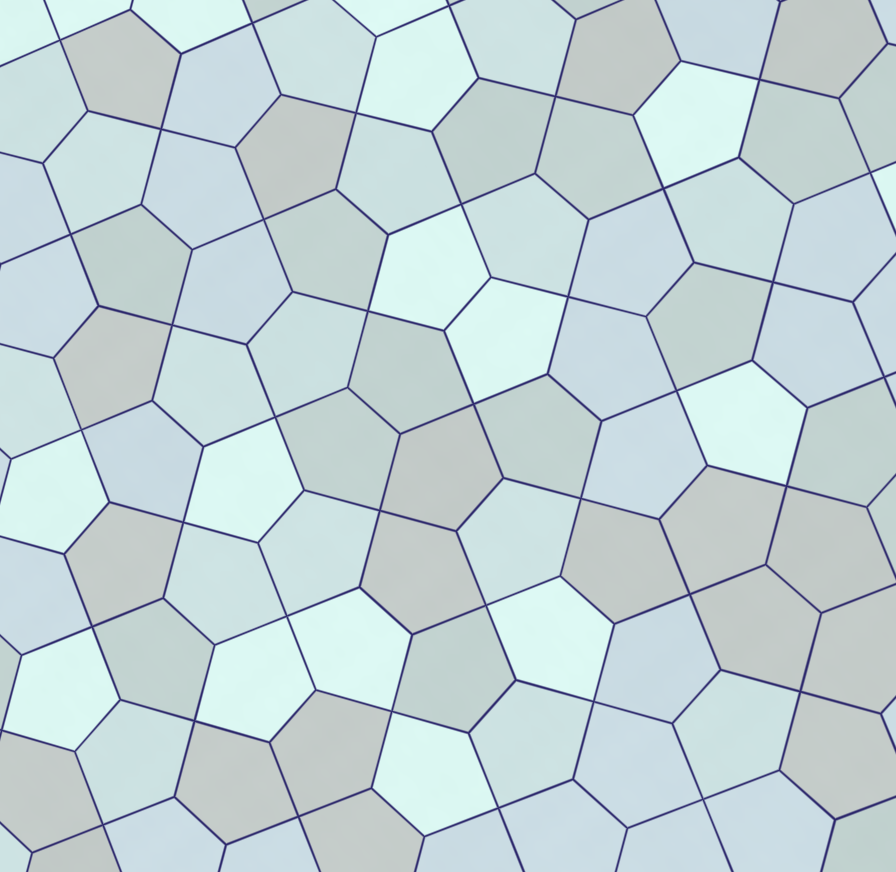
Write a Shadertoy shader that draws this pattern.

```glsl
// Cairo pentagonal tiling in pale mint, blue and grey with thin indigo joints.
// The pentagons are Voronoi cells of a grid whose sites shift by row and column
// parity; a gentle projective map tilts the sheet as seen at a slight angle.

const vec2  AXIS_U      = vec2(8.92, 0.544);    // across, tiles per canvas width
const vec2  AXIS_V      = vec2(-0.57, 8.904);   // up, tiles per canvas width
const vec2  GRID_OFFSET = vec2(0.726, -1.30);   // grid position at canvas centre
const vec2  TILT        = vec2(0.052, -0.012);  // perspective strength
const float SITE_SHIFT  = 1.0 / 6.0;            // gives the equal-sided kites of the net
const float JOINT_HALF  = 0.0105;               // half joint width, in tiles
const float JOINT_SOFT  = 0.0105;               // least edge softness, in tiles
const float TONE_SPREAD = 0.014;                // brightness change between tiles
const float GRAIN       = 0.004;                // mottling within tiles
const vec3  JOINT_COLOR = vec3(0.17, 0.15, 0.42);
const vec3  TONES[5] = vec3[5](
    vec3(0.86, 0.97, 0.95),   // mint white
    vec3(0.80, 0.885, 0.885), // pale teal
    vec3(0.79, 0.86, 0.89),   // pale blue
    vec3(0.76, 0.825, 0.815), // grey green
    vec3(0.765, 0.795, 0.785) // warm grey
);

float hash(vec2 p) {
    return fract(sin(dot(p, vec2(127.1, 311.7))) * 43758.5);
}

// Centre of the pentagon that belongs to a square grid cell
vec2 tileSite(vec2 cell) {
    vec2 parity = mod(cell.yx, 2.0);
    return cell + 0.5 + SITE_SHIFT * vec2(1.0 - 2.0 * parity.x, 2.0 * parity.y - 1.0);
}

// Grid cell of the pentagon nearest to p
vec2 nearestTile(vec2 p) {
    vec2 base = floor(p), best = base;
    float bestDist = 1e3;
    for (int y = -1; y <= 1; y++)
    for (int x = -1; x <= 1; x++) {
        vec2 cell = base + vec2(x, y);
        vec2 toSite = tileSite(cell) - p;
        float dist = dot(toSite, toSite);
        if (dist < bestDist) { bestDist = dist; best = cell; }
    }
    return best;
}

// Distance from p to the nearest side of its pentagon
float jointDistance(vec2 p, vec2 tile) {
    vec2 site = tileSite(tile);
    float dist = 1e3;
    for (int y = -1; y <= 1; y++)
    for (int x = -1; x <= 1; x++) {
        if (x == 0 && y == 0) continue;
        vec2 other = tileSite(tile + vec2(x, y));
        dist = min(dist, dot(0.5 * (site + other) - p, normalize(other - site)));
    }
    return dist;
}

// Layered sines, roughly -1 to 1
float waves(vec2 p) {
    return 0.5 * sin(p.x * 2.3 + 1.7 * sin(p.y * 1.9))
         + 0.3 * sin(p.y * 4.1 - p.x * 2.7)
         + 0.2 * sin(p.x * 7.9 + p.y * 6.3);
}

void mainImage(out vec4 fragColor, in vec2 fragCoord) {
    vec2 canvas = (fragCoord - 0.5 * iResolution.xy) / iResolution.x;
    float depth = 1.0 + dot(TILT, canvas);
    vec2 grid = vec2(dot(AXIS_U, canvas), dot(AXIS_V, canvas)) / depth + GRID_OFFSET;
    float pixel = length(AXIS_U) / iResolution.x;

    // Tile colour: a random tone, slight brightness change and faint mottling
    vec2 tile = nearestTile(grid);
    vec3 color = TONES[int(min(hash(tile) * 5.0, 4.0))];
    color += TONE_SPREAD * (hash(tile + 17.3) - 0.5);
    color += GRAIN * waves(grid * 3.0 + tile);

    // Joints, with slowly varying line weight
    float halfWidth = JOINT_HALF * (1.0 + 0.18 * waves(grid * 0.9));
    float soft = max(0.65 * pixel, JOINT_SOFT);
    float joint = 1.0 - smoothstep(halfWidth - soft, halfWidth + soft, jointDistance(grid, tile));
    fragColor = vec4(mix(color, JOINT_COLOR, joint), 1.0);
}
```
